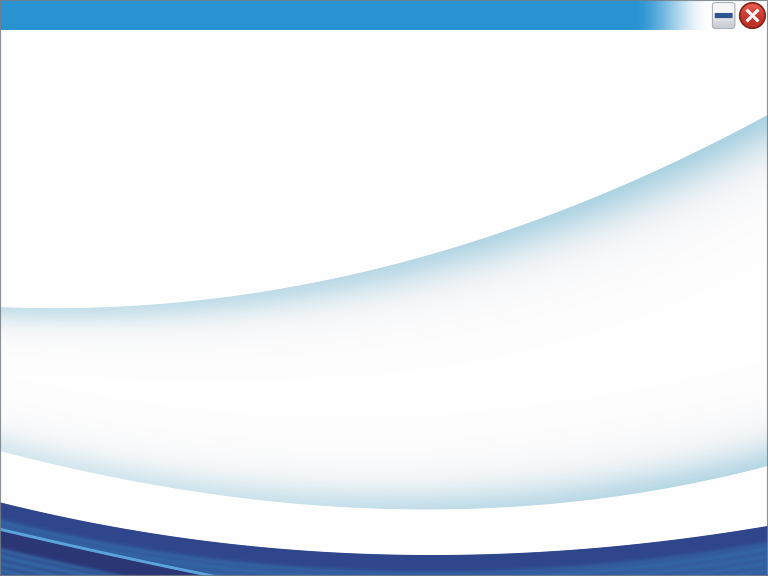
Reproduce this background procedurally as a WebGL 2 fragment shader.

```glsl
#version 300 es
precision highp float;

uniform vec2 u_resolution;
out vec4 fragColor;

const vec3 PAPER = vec3(0.995);
const vec3 MIST = vec3(0.66, 0.82, 0.88);
const vec3 HAZE = vec3(0.89, 0.90, 0.93);
const vec3 SKY = vec3(0.155, 0.575, 0.815);
const vec3 NAVY = vec3(0.185, 0.275, 0.55);
const vec3 INDIGO = vec3(0.17, 0.21, 0.46);
const vec3 COBALT = vec3(0.20, 0.39, 0.64);
const vec3 STREAK = vec3(0.37, 0.68, 0.89);
const vec3 FRAME = vec3(0.46, 0.49, 0.52);
const vec3 RED = vec3(0.76, 0.20, 0.16);

// Coverage of the region where d is negative
float fill(float d, float px) {
    return 1.0 - smoothstep(-0.6 * px, 0.6 * px, d);
}

// Height of a cubic bowl with its lowest point at c
float bowl(float x, vec2 c, float bend, float skew) {
    float t = x - c.x;
    return c.y + t * t * (bend + skew * t);
}

float roundBox(vec2 p, vec2 halfSize, float r) {
    vec2 q = abs(p) - halfSize + r;
    return length(max(q, 0.0)) + min(max(q.x, q.y), 0.0) - r;
}

// Blue tint at an edge, passing through grey haze to white
vec3 shade(vec3 base, float depth, float reach, float strength) {
    float t = max(depth, 0.0) / reach;
    vec3 c = mix(base, HAZE, 0.55 * strength * exp(-2.6 * t * t));
    return mix(c, MIST, strength * exp(-9.0 * t * t - 1.5 * t));
}

// Pale ribbon between two curves
vec3 ribbon(vec3 base, vec2 p, float px) {
    float top = bowl(p.x, vec2(0.095, 0.465), 0.219, 0.0);
    float bottom = bowl(p.x, vec2(0.74, 0.1155), 0.2016, 0.022);
    float side = smoothstep(0.0, 1.3, p.x);
    vec3 c = shade(base, top - p.y, mix(0.10, 0.20, side), mix(0.60, 0.98, side));
    c = min(c, shade(base, p.y - bottom, mix(0.12, 0.15, side), mix(0.45, 0.82, side)));
    return mix(base, c, fill(max(p.y - top, bottom - p.y), px));
}

// Dark wave with lighter bands along the foot
vec3 wave(vec3 base, vec2 p, float px) {
    float depth = bowl(p.x, vec2(0.75, 0.0365), 0.1547, -0.0106) - p.y;
    float streak = p.y - (0.081 - 0.236 * p.x + 0.045 * p.x * p.x);
    float grain = 0.5 + 0.5 * sin(depth * 520.0 + 2.0 * p.x);
    vec3 c = mix(NAVY, COBALT, smoothstep(0.022, 0.036, depth) * (1.0 - 0.25 * grain));
    float under = fill(streak, px);
    c = mix(c, INDIGO, under);
    c = mix(c, COBALT, smoothstep(0.026, 0.038, -streak) * (1.0 - 0.3 * grain));
    c = mix(c, STREAK, 0.9 * fill(abs(streak) - 0.0026, px));
    return mix(base, c, fill(-depth, px));
}

// Title strip that fades out toward its buttons
vec3 titleBar(vec3 base, vec2 p, float right, float px) {
    float fade = smoothstep(right - 0.235, right - 0.10, p.x);
    vec3 c = mix(SKY, PAPER, fade);
    return mix(base, c, fill(0.948 - p.y, px));
}

vec3 minimizeButton(vec3 base, vec2 p, float px) {
    float box = roundBox(p, vec2(0.0205, 0.0235), 0.006);
    vec3 face = mix(vec3(0.79, 0.80, 0.82), vec3(0.97), smoothstep(-0.023, 0.012, p.y));
    vec3 c = mix(base, vec3(0.67, 0.69, 0.72), fill(box, px));
    c = mix(c, face, fill(box + 0.002, px));
    float dash = roundBox(p, vec2(0.0155, 0.0045), 0.001);
    return mix(c, vec3(0.17, 0.33, 0.57), fill(dash, px));
}

vec3 closeButton(vec3 base, vec2 p, float px) {
    float disc = length(p) - 0.0235;
    vec3 face = RED + 0.16 * smoothstep(-0.01, 0.025, p.y);
    vec3 c = mix(base, RED * 0.68, fill(disc, px));
    c = mix(c, face, fill(disc + 0.003, px));
    vec2 q = abs(vec2(p.x + p.y, p.x - p.y)) * 0.7071;
    float bars = min(roundBox(q, vec2(0.0145, 0.0028), 0.001),
                     roundBox(q, vec2(0.0028, 0.0145), 0.001));
    return mix(c, vec3(0.98), fill(bars, px));
}

void main() {
    float px = 1.0 / u_resolution.y;
    vec2 p = gl_FragCoord.xy * px;
    float right = u_resolution.x * px;

    vec3 color = ribbon(PAPER, p, px);
    color = wave(color, p, px);
    color = titleBar(color, p, right, px);

    // Window controls on a white cell
    vec2 corner = p - vec2(right, 1.0);
    color = mix(color, PAPER, fill(roundBox(corner + vec2(0.05, 0.026), vec2(0.05, 0.028), 0.0), px));
    color = minimizeButton(color, corner + vec2(0.077, 0.027), px);
    color = closeButton(color, corner + vec2(0.027, 0.027), px);

    // Thin outer frame
    float rim = min(min(p.x, right - p.x), min(p.y, 1.0 - p.y));
    color = mix(color, FRAME, 0.85 * fill(rim - 0.0019, px));
    fragColor = vec4(color, 1.0);
}
```
